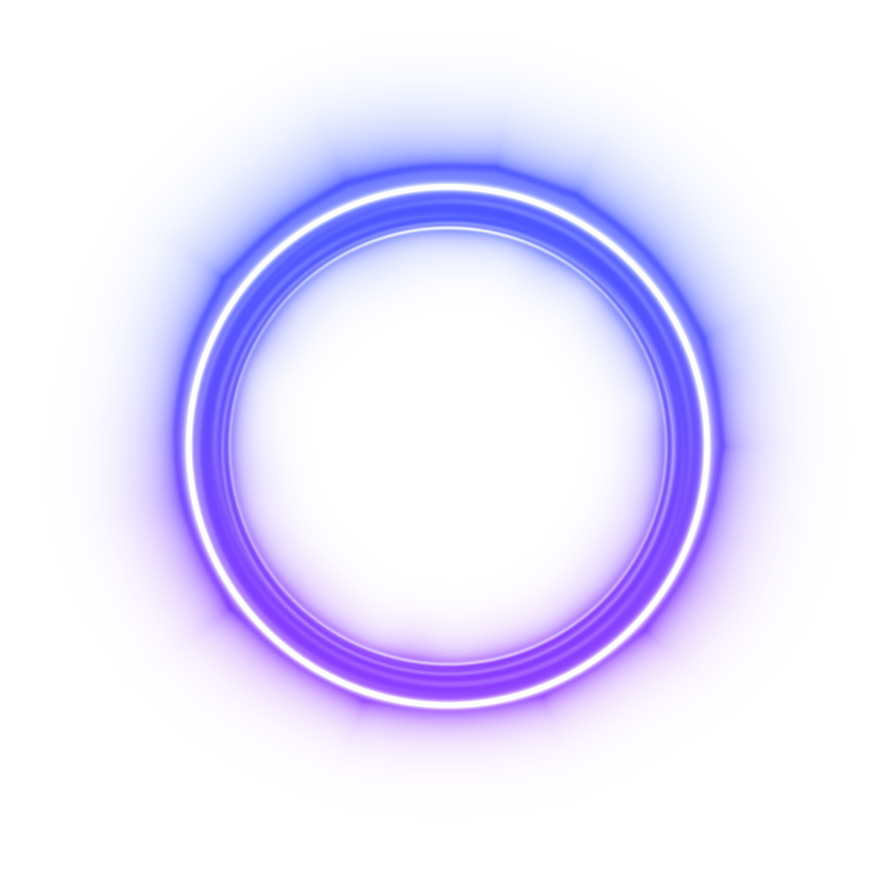
Reproduce this background procedurally as a Shadertoy shader.

```glsl
// Glowing blue-violet energy ring with white rims and soft radial rays on white.
#define OUTER_RADIUS 0.2905
#define INNER_RADIUS 0.2445
#define HALO_RADIUS 0.307
#define HALO_SHIFT vec2(0.0, 0.009)
#define TOP_COLOR vec3(0.27, 0.30, 1.0)
#define BOTTOM_COLOR vec3(0.51, 0.19, 1.0)
#define RAY_COUNT 10
#define TAU 6.2831853

float hash(vec2 p) {
    return fract(sin(dot(p, vec2(127.1, 311.7))) * 4375.85);
}

// Smooth noise around the circle; it closes seamlessly after "cells" steps.
float angularNoise(float angle, float cells, float seed) {
    float x = fract(angle / TAU) * cells;
    float i = floor(x), f = fract(x);
    f = f * f * (3.0 - 2.0 * f);
    return mix(hash(vec2(i, seed)), hash(vec2(mod(i + 1.0, cells), seed)), f);
}

// Soft line at signed distance d, never thinner than a pixel.
float softLine(float d, float width) {
    float w = max(width, 0.7 / iResolution.y);
    return exp(-d * d / (w * w));
}

// Narrow cusps of light that spread from the rim.
float rays(float angle) {
    float directions[RAY_COUNT] = float[RAY_COUNT](
        0.0, 0.40, 1.10, 1.40, 1.94, 2.50, -2.50, -1.89, -1.21, -0.75);
    float sum = 0.0;
    for (int i = 0; i < RAY_COUNT; i++) {
        float d = angle - directions[i];
        d = abs(d - TAU * round(d / TAU));
        sum += exp(-d / 0.055) * (0.6 + 0.4 * hash(vec2(float(i), 3.0)));
    }
    return sum;
}

void mainImage(out vec4 fragColor, in vec2 fragCoord) {
    vec2 p = (fragCoord - 0.5 * iResolution.xy) / iResolution.y;
    float r = length(p);
    float angle = atan(p.y, p.x + 1e-6);
    float up = p.y / max(r, 0.001);
    float broad = angularNoise(angle, 13.0, 1.0);
    float fine = angularNoise(angle, 47.0, 2.0);
    float ray = rays(angle);

    // Outer halo: a tight rim and a wide glow, strongest at the top.
    float edge = length(p - HALO_SHIFT) - HALO_RADIUS - 0.004 * (ray - 0.3);
    float d = max(edge, 0.0);
    float reach = 0.043 + 0.014 * up + 0.012 * (broad - 0.5);
    float strength = 0.50 + 0.12 * (broad - 0.5) + 0.10 * ray + 0.05 * (fine - 0.5);
    float halo = 0.34 * exp(-d / 0.010) + strength * exp(-d / reach);
    halo *= 1.0 - smoothstep(0.32, 0.50, r);

    // Inner glow fades toward the empty middle.
    float inside = max(INNER_RADIUS - r, 0.0);
    float innerRay = angularNoise(angle, 29.0, 5.0);
    float glow = 0.38 * exp(-inside / 0.007)
               + (0.35 + 0.16 * innerRay) * exp(-inside / (0.021 + 0.009 * broad));
    glow *= smoothstep(0.12, 0.21, r);

    // Solid band, with a paler strip between the outer rim and the halo edge.
    float strip = smoothstep(OUTER_RADIUS, OUTER_RADIUS + 0.006, r)
                * smoothstep(0.0, -0.010, edge);
    float band = 0.95 - 0.20 * strip;
    float soft = 1.5 / iResolution.y;
    float ink = mix(glow, band, smoothstep(-0.002 - soft, 0.002 + soft, r - INNER_RADIUS));
    ink = mix(ink, halo, smoothstep(-0.005 - soft, 0.004 + soft, edge));

    // Faint eccentric filaments run through the band.
    float filaments = 0.0;
    for (int i = 0; i < 6; i++) {
        float k = float(i);
        vec2 shift = 0.005 * vec2(cos(k * 2.4), sin(k * 2.4));
        float ringRadius = mix(INNER_RADIUS, OUTER_RADIUS, (k + 0.8) / 6.8);
        float fade = 0.5 + 0.5 * sin(angle * 2.0 + k * 1.7);
        filaments += fade * softLine(length(p - shift) - ringRadius, 0.0032);
    }
    float inBand = smoothstep(INNER_RADIUS, INNER_RADIUS + 0.006, r)
                 * (1.0 - smoothstep(OUTER_RADIUS - 0.006, OUTER_RADIUS, r));
    ink -= 0.14 * min(filaments, 1.3) * inBand;

    // White rims: one bold, one thin and doubled.
    float innerLight = 0.48 + 0.45 * pow(max(up, 0.0), 5.0) + 0.18 * pow(max(-up, 0.0), 3.0);
    float white = softLine(r - OUTER_RADIUS, 0.0043);
    white += 0.30 * softLine(r - OUTER_RADIUS, 0.009);
    white += innerLight * softLine(r - INNER_RADIUS, 0.0023);
    white += 0.28 * softLine(length(p - vec2(0.0, -0.003)) - INNER_RADIUS - 0.008, 0.0025);
    ink *= 1.0 - clamp(white, 0.0, 1.0);

    vec3 hue = mix(BOTTOM_COLOR, TOP_COLOR, smoothstep(-0.30, 0.26, p.y));
    // Pale glow leans to clear blue above and to lilac below.
    hue += (1.0 - clamp(ink, 0.0, 1.0)) * mix(vec3(0.10, 0.0, -0.03), vec3(-0.04, 0.08, 0.0),
                                             smoothstep(-0.3, 0.3, p.y));
    fragColor = vec4(mix(vec3(1.0), hue, clamp(ink, 0.0, 1.0)), 1.0);
}
```
